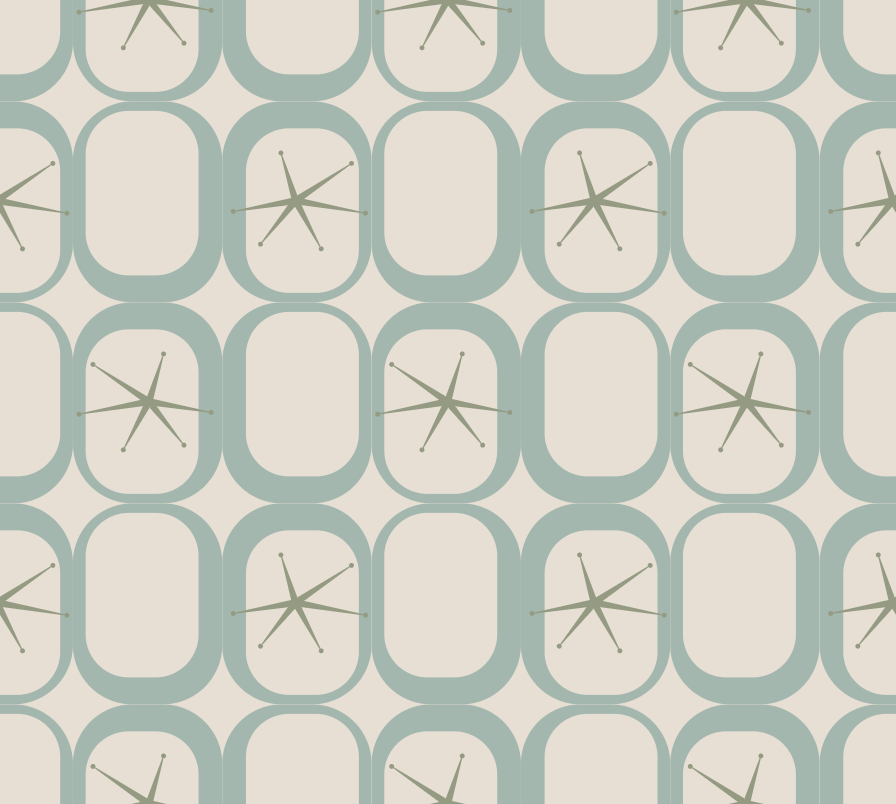
This pattern is drawn by a WebGL 1 fragment shader. Its source:

```glsl
precision highp float;
// Mid-century lattice: touching rounded frames with off-centre windows, 6 across and 4 down.
// Checkerboard cells hold a six-pointed starburst; odd columns are mirrored.
// Each cell is drawn from distance functions, and whole cell counts make it tile.

uniform vec2 u_resolution;

const vec2 GRID = vec2(6.0, 4.0);
const vec2 CELL = vec2(128.0, 172.5);        // cell size in design units
const vec2 GRID_SHIFT = vec2(62.5, 85.5);    // lower left corner of the first cell

const vec3 CREAM = vec3(0.906, 0.875, 0.832);
const vec3 TEAL = vec3(0.638, 0.718, 0.686);
const vec3 OLIVE = vec3(0.580, 0.608, 0.508);

float roundedBox(vec2 p, vec2 halfSize, float radius) {
  vec2 q = abs(p) - halfSize + radius;
  return length(max(q, 0.0)) + min(max(q.x, q.y), 0.0) - radius;
}

// Tapered ray from the origin to a tip, ending in a round bead
float beadedRay(vec2 p, vec2 tip, float baseWidth, float tipWidth, float beadRadius) {
  float along = clamp(dot(p, tip) / dot(tip, tip), 0.0, 1.0);
  float ray = length(p - tip * along) - mix(baseWidth, tipWidth, along);
  return min(ray, length(p - tip) - beadRadius);
}

float arm(vec2 p, vec2 tip) {
  return beadedRay(p, tip, 3.1, 0.4, 2.1);
}

float starburst(vec2 p) {
  float upper = min(arm(p, vec2(-48.0, 32.0)), arm(p, vec2(12.5, 41.0)));
  float sides = min(arm(p, vec2(-60.0, -10.7)), arm(p, vec2(53.3, -9.2)));
  float lower = min(arm(p, vec2(-22.0, -41.3)), arm(p, vec2(30.0, -37.3)));
  return min(upper, min(sides, lower));
}

// Coverage of a shape, smoothed over one pixel
float coverage(float dist, float pixel) {
  return clamp(0.5 - dist / pixel, 0.0, 1.0);
}

void main() {
  vec2 canvas = GRID * CELL;
  float pixel = canvas.x / u_resolution.x;
  vec2 position = (gl_FragCoord.xy / u_resolution * canvas - GRID_SHIFT) / CELL;

  // Local coordinates about the cell centre, mirrored in odd columns
  vec2 id = floor(position);
  vec2 p = (position - id - 0.5) * CELL;
  float hasStar = mod(id.x + id.y, 2.0);
  p.x *= 1.0 - 2.0 * mod(id.x, 2.0);

  // Frame touching its neighbours, with a window set low or high
  float frame = roundedBox(p, 0.5 * CELL, 51.0);
  vec2 windowCentre = vec2(-4.7, mix(7.5, -7.5, hasStar));
  float window = roundedBox(p - windowCentre, vec2(48.4, 70.6), 37.0);

  vec3 color = mix(CREAM, TEAL, coverage(max(frame, -window), pixel));
  float star = starburst(p - vec2(1.2, 1.0));
  color = mix(color, OLIVE, hasStar * coverage(star, pixel));
  gl_FragColor = vec4(color, 1.0);
}
```
